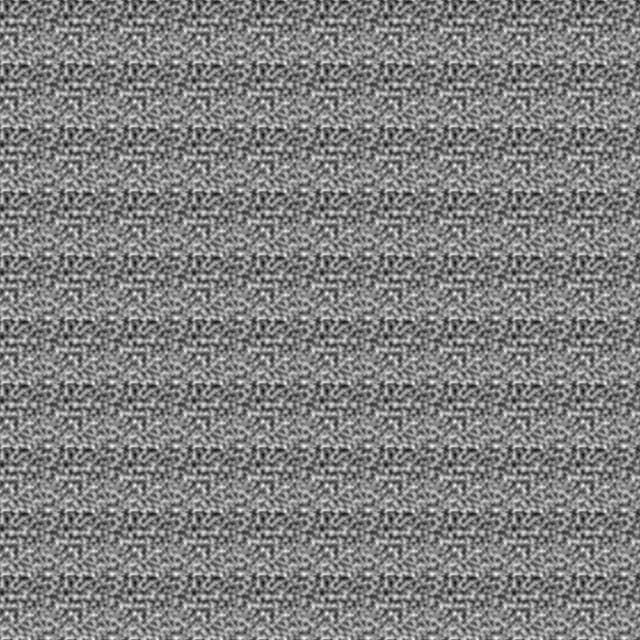
A three.js fragment shader for this texture:

```glsl
varying vec2 vUv;

float hash(vec2 cell) {
  return fract(sin(dot(cell, vec2(127.1, 311.7))) * 43758.5453);
}

// Slope of one lattice corner, wrapped to the tile
float slope(vec2 corner, vec2 offset, float cells) {
  float angle = 6.28319 * hash(mod(corner, cells));
  return dot(vec2(cos(angle), sin(angle)), offset);
}

// Gradient noise that repeats after the given number of cells
float grain(vec2 p, float cells) {
  vec2 c = floor(p);
  vec2 f = p - c;
  vec2 w = f * f * (3.0 - 2.0 * f);
  vec2 e = vec2(1.0, 0.0);
  float low = mix(slope(c, f, cells), slope(c + e.xy, f - e.xy, cells), w.x);
  float high = mix(slope(c + e.yx, f - e.yx, cells), slope(c + e.xx, f - e.xx, cells), w.x);
  return mix(low, high, w.y);
}

// Random dashes along a tile edge
float dashes(float x, float row) {
  float cell = floor(x);
  float a = hash(vec2(mod(cell, 12.0), row));
  float b = hash(vec2(mod(cell + 1.0, 12.0), row));
  return smoothstep(0.5, 0.75, mix(a, b, smoothstep(0.0, 1.0, x - cell)));
}

void main() {
  vec2 p = vUv * 10.0;
  vec2 tile = fract(p);

  // Speckles, with a little finer grit
  float shade = 0.505 + 0.6 * grain(tile * 14.0, 14.0);
  shade += 0.16 * grain(tile * 23.0, 23.0);

  // Faint woven lattice
  vec2 weave = sin(6.28319 * 16.0 * tile);
  shade += 0.025 * weave.x * weave.y;

  // Each tile is lighter at its foot and darker at its head
  float ramp = (0.5 - tile.y) * smoothstep(0.0, 0.03, min(tile.y, 1.0 - tile.y));
  shade += 0.1 * ramp;

  // Thin broken seams between tiles
  vec2 edge = 0.5 - abs(tile - 0.5);
  vec2 seam = 1.0 - smoothstep(0.004, 0.018, edge);
  shade -= 0.22 * seam.y * dashes(tile.x * 12.0, 3.0);
  shade += 0.1 * seam.y * dashes(tile.x * 12.0, 8.0);
  shade -= 0.08 * seam.x * dashes(tile.y * 12.0, 5.0);

  gl_FragColor = vec4(vec3(clamp(shade, 0.08, 0.95)), 1.0);
}
```
